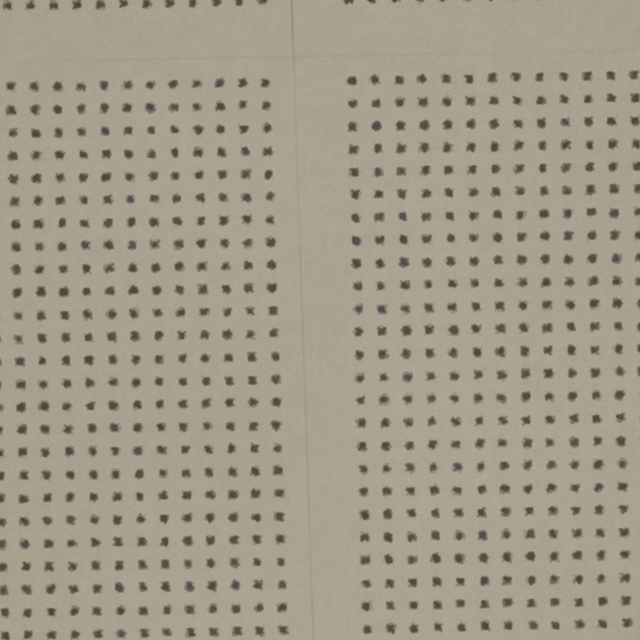
This texture is drawn by a WebGL 2 fragment shader. Its source:

```glsl
#version 300 es
precision highp float;

uniform vec2 u_resolution;
out vec4 outColor;

const vec3 PANEL = vec3(0.66, 0.64, 0.57);
const vec3 HOLE = vec3(0.31, 0.28, 0.22);
const vec3 HOLE_TINT = vec3(0.02, -0.005, 0.06);
const vec3 SEAM = vec3(0.52, 0.49, 0.43);

float hash(vec2 p) {
    return fract(sin(dot(p, vec2(127.1, 311.7))) * 43758.5453);
}

float valueNoise(vec2 p) {
    vec2 i = floor(p);
    vec2 f = fract(p);
    f = f * f * (3.0 - 2.0 * f);
    float low = mix(hash(i), hash(i + vec2(1.0, 0.0)), f.x);
    float high = mix(hash(i + vec2(0.0, 1.0)), hash(i + vec2(1.0)), f.x);
    return mix(low, high, f.y);
}

// Soft, ragged square hole; returns its coverage
float hole(vec2 d, vec2 seed, float radius) {
    float roundDist = length(d);
    float squareDist = max(abs(d.x), abs(d.y));
    float dist = mix(roundDist, squareDist, 0.45);
    float ragged = valueNoise(d * 210.0 + seed * 17.3) - 0.5;
    dist += ragged * 0.0042;
    return 1.0 - smoothstep(radius * 0.35, radius * 1.4, dist);
}

// Skewed grid bounded by cell indices; x is coverage, y is tint
vec2 holeGrid(vec2 p, vec2 origin, mat2 axes, vec2 first, vec2 last, float panelSeed) {
    vec2 cell = inverse(axes) * (p - origin);
    vec2 id = clamp(round(cell), first, last);
    vec2 seed = id + panelSeed;
    vec2 jitter = vec2(hash(seed), hash(seed + 41.0)) - 0.5;
    vec2 d = axes * (cell - id) - jitter * 0.0016;
    float radius = 0.0071 + 0.0009 * (hash(seed + 83.0) - 0.5);
    float strength = 0.9 + 0.1 * hash(seed + 19.0);
    float tint = smoothstep(0.7, 1.0, hash(seed + 67.0));
    return vec2(hole(d, seed, radius) * strength, tint);
}

// Thin soft line at a signed offset
float seamLine(float offset, float halfWidth) {
    return 1.0 - smoothstep(0.0, halfWidth, abs(offset));
}

void main() {
    vec2 p = gl_FragCoord.xy / u_resolution;
    p.y = 1.0 - p.y; // measured downward from the top edge

    // Painted surface with broad shading and fine grain
    float shade = 0.018 * (valueNoise(p * 3.0) - 0.5);
    shade += 0.012 * (valueNoise(p * 45.0) - 0.5);
    shade += 0.022 * (valueNoise(p * 260.0) - 0.5);
    vec3 color = PANEL + shade;

    // Faint, worn joints between the panels
    float wear = 0.4 + 0.6 * valueNoise(p * vec2(9.0, 24.0));
    float upright = seamLine(p.x - 0.4557 - 0.034 * p.y, 0.0032);
    float fade = mix(0.75, 0.32, smoothstep(0.03, 0.08, p.y));
    float level = seamLine(p.y - 0.0967 + 0.018 * p.x, 0.004);
    color = mix(color, SEAM, upright * fade * wear);
    color = mix(color, SEAM, level * 0.16 * wear);

    // Four panels of holes: left and right, lower and upper
    mat2 leftAxes = mat2(0.0362, -0.0007, 0.00114, 0.03568);
    mat2 rightAxes = mat2(0.0368, -0.00078, 0.00103, 0.03568);
    vec2 holes = vec2(0.0);
    for (int i = 0; i < 4; i++) {
        bool isRight = (i & 1) == 1;
        bool isUpper = i > 1;
        vec2 origin = isRight ? vec2(0.5495, 0.1263) : vec2(0.4154, 0.1289);
        if (isUpper) origin -= vec2(0.005, 0.1276);
        mat2 axes = isRight ? rightAxes : leftAxes;
        vec2 first = vec2(isRight ? 0.0 : -20.0, isUpper ? -5.0 : 0.0);
        vec2 last = vec2(isRight ? 20.0 : 0.0, isUpper ? 0.0 : 30.0);
        vec2 found = holeGrid(p, origin, axes, first, last, float(i) * 53.0);
        if (found.x > holes.x) holes = found;
    }
    vec3 holeColor = HOLE + HOLE_TINT * holes.y + shade;
    color = mix(color, holeColor, holes.x);

    outColor = vec4(color, 1.0);
}
```
